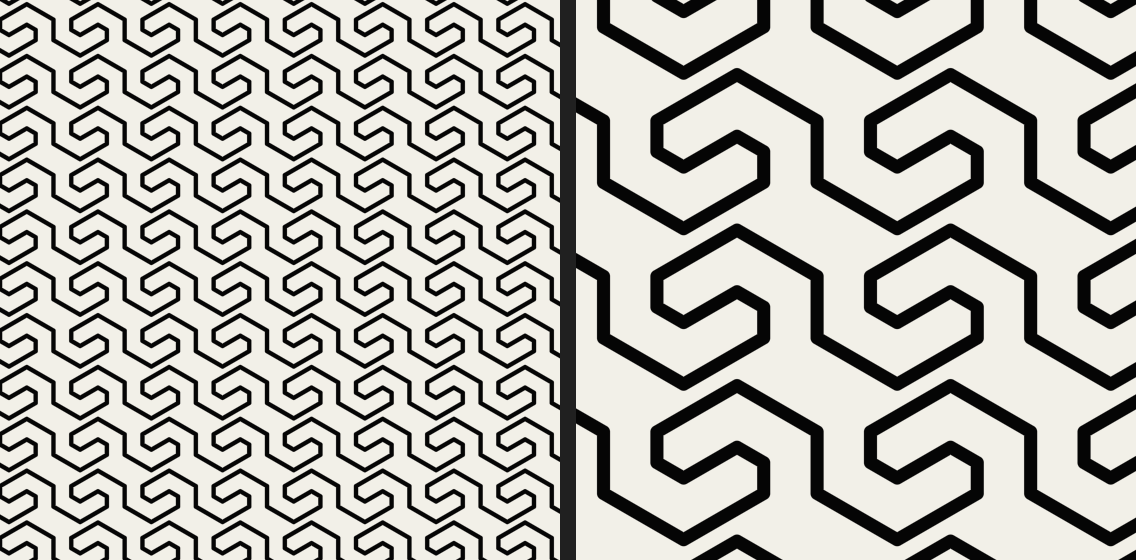
Left, the full canvas; right, a detail of the centre.
Reproduce this pattern procedurally as a WebGL 2 fragment shader.

```glsl
#version 300 es
precision highp float;
// Rows of black interlocking S-hooks on warm white, all lines at 30 degrees or upright.
// Half of one hook is a short polyline; a half turn gives the other half,
// and the distance to it is repeated over a lattice of cells.

uniform vec2 u_resolution;
out vec4 fragColor;

float segmentDistance(vec2 p, vec2 a, vec2 b) {
  vec2 pa = p - a, ba = b - a;
  return length(pa - ba * clamp(dot(pa, ba) / dot(ba, ba), 0.0, 1.0));
}

// Distance to one hook, centred on its half-turn point
float hookDistance(vec2 p) {
  // From the centre, round the hook, to the middle of the upright link
  vec2 corners[7] = vec2[7](
    vec2(0, 0), vec2(1, 1), vec2(2, 0), vec2(2, -2),
    vec2(-1, -5), vec2(-4, -2), vec2(-4, 0));
  vec2 slope = vec2(1.0, 0.57735); // makes the diagonals run at 30 degrees
  float d = 1e3;
  for (int i = 0; i < 6; i++) {
    vec2 a = corners[i] * slope, b = corners[i + 1] * slope;
    d = min(d, min(segmentDistance(p, a, b), segmentDistance(-p, a, b)));
  }
  return d;
}

void main() {
  // Eight units span one repeat across
  float unit = 0.01589;
  vec2 p = (gl_FragCoord.xy / u_resolution.y - vec2(0.5404, 0.5764)) / unit;
  vec2 period = vec2(8.0, 5.825);
  vec2 local = p - period * round(p / period);

  // Nearest line among this cell and its neighbours
  float d = 1e3;
  for (int row = -1; row <= 1; row++)
    for (int column = -1; column <= 1; column++)
      d = min(d, hookDistance(local - period * vec2(column, row)));

  // Stroke with a smooth edge
  float pixel = 1.0 / (u_resolution.y * unit);
  float ink = 1.0 - smoothstep(-0.75 * pixel, 0.75 * pixel, d - 0.245);
  vec3 paper = vec3(0.95, 0.94, 0.91);
  fragColor = vec4(mix(paper, vec3(0.02), ink), 1.0);
}
```
